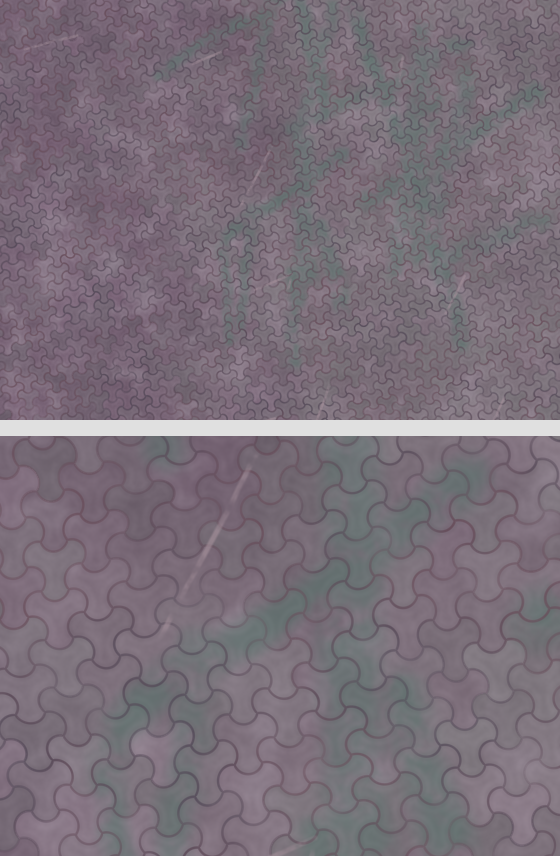
Top: the whole. Bottom: its middle third, enlarged.
This texture is drawn by a Shadertoy shader. Its source:

```glsl
vec2 hash2(vec2 p) {
    p = vec2(dot(p, vec2(127.1, 311.7)), dot(p, vec2(269.5, 183.3)));
    return fract(sin(p) * 43758.55);
}

float gradientNoise(vec2 p) {
    vec2 i = floor(p), f = p - i;
    vec2 u = f * f * f * (f * (f * 6.0 - 15.0) + 10.0);
    vec2 e = vec2(0, 1);
    float a = dot(hash2(i) * 2.0 - 1.0, f);
    float b = dot(hash2(i + e.yx) * 2.0 - 1.0, f - e.yx);
    float c = dot(hash2(i + e) * 2.0 - 1.0, f - e);
    float d = dot(hash2(i + 1.0) * 2.0 - 1.0, f - 1.0);
    return mix(mix(a, b, u.x), mix(c, d, u.x), u.y);
}

float fbm(vec2 p) {
    float sum = 0.0, amp = 0.6;
    for (int i = 0; i < 4; i++) {
        sum += amp * gradientNoise(p);
        p = mat2(1.6, 1.2, -1.2, 1.6) * p + 7.3;
        amp *= 0.55;
    }
    return sum;
}

float segmentDistance(vec2 p, vec2 a, vec2 b) {
    vec2 ab = b - a;
    return length(p - a - ab * clamp(dot(p - a, ab) / dot(ab, ab), 0.0, 1.0));
}

// Three-lobed interlocking paver: x = distance to joint, yz = tile centre
vec3 paver(vec2 q) {
    vec2 s = vec2(1.7320508, 1.0);
    vec2 a = mod(q, s) - s * 0.5;
    vec2 b = mod(q - s * 0.5, s) - s * 0.5;
    vec2 r = dot(a, a) < dot(b, b) ? a : b;
    vec2 centre = q - r;
    float joint = 1.0;
    for (int k = 0; k < 3; k++) {
        float angle = radians(90.0 + 120.0 * float(k));
        vec2 toNeighbour = vec2(cos(angle), sin(angle));
        // The neighbour's lobe fills this notch
        float d = length(r - 0.59 * toNeighbour) - 0.302;
        if (d < 0.0) centre += toNeighbour;
        joint = min(joint, abs(d));
    }
    return vec3(joint, centre);
}

// Mossy bands, dense right of the middle, broken up by noise
float mossCover(vec2 p) {
    vec2 w = p + 0.03 * vec2(fbm(p * 7.0), fbm(p * 7.0 + 31.0));
    float cover = 0.0;
    for (int i = 0; i < 20; i++) {
        vec2 h = hash2(vec2(i, 3.7)), g = hash2(vec2(i, 9.1));
        vec2 mid = vec2(0.42 + 0.78 * h.x, h.y);
        float angle = radians(i % 4 == 0 ? 20.0 + 20.0 * g.x : 65.0 + 55.0 * g.x);
        vec2 reach = (0.09 + 0.15 * g.y) * vec2(cos(angle), sin(angle));
        float d = segmentDistance(w, mid - reach, mid + reach);
        cover = max(cover, (0.6 + 0.4 * g.x) * (1.0 - smoothstep(0.003, 0.02 + 0.022 * h.x, d)));
    }
    return cover * smoothstep(-0.4, 0.15, fbm(p * 24.0));
}

// Thin pale scuffs
float scratchCover(vec2 p, float pixel) {
    vec2 w = p + 0.008 * gradientNoise(p * 12.0);
    float cover = 0.0;
    for (int i = 0; i < 10; i++) {
        vec2 h = hash2(vec2(i, 21.3)), g = hash2(vec2(i, 47.9));
        float angle = radians(i % 3 == 0 ? 14.0 + 10.0 * g.x : 62.0 + 22.0 * g.x);
        vec2 reach = (0.025 + 0.06 * g.y) * vec2(cos(angle), sin(angle));
        vec2 mid = vec2(0.1 + 1.1 * h.x, h.y);
        float d = segmentDistance(w, mid - reach, mid + reach);
        cover = max(cover, 1.0 - smoothstep(0.0008, 0.0024 + pixel, d));
    }
    return cover * smoothstep(-0.25, 0.2, fbm(p * 35.0 + 5.0));
}

void mainImage(out vec4 fragColor, in vec2 fragCoord) {
    vec2 p = fragCoord / iResolution.y;
    float pixel = 1.0 / iResolution.y;
    const float pitch = 0.0394;

    // Slightly turned and unevenly laid
    vec2 q = mat2(0.9945, -0.1045, 0.1045, 0.9945) * p / pitch;
    q += 0.35 * vec2(gradientNoise(p * 7.0), gradientNoise(p * 7.0 + 19.0));
    vec3 tile = paver(q);
    vec2 tint = hash2(round(tile.yz * vec2(1.1547005, 2.0)));

    // Mauve stone, greyer towards the right, with broad stains
    float stain = fbm(p * 4.0 + 2.0);
    float grey = smoothstep(0.25, 0.8, p.x + 0.7 * fbm(p * 2.5 + 11.0));
    vec3 color = mix(vec3(0.46, 0.39, 0.455), vec3(0.49, 0.445, 0.483), grey);
    color += 0.09 * stain + 0.045 * (tint.x - 0.5);
    color += vec3(0.012, -0.006, 0.006) * (tint.y - 0.5) * 2.0;

    // Pale bloom and fine mottling
    float bloom = smoothstep(0.0, 0.4, fbm(p * 13.0 + 40.0) + 0.35 * stain + 0.2 * (tint.y - 0.5));
    color = mix(color, vec3(0.58, 0.53, 0.58), 0.55 * bloom);
    color += 0.06 * fbm(p * 55.0);

    color = mix(color, vec3(0.36, 0.45, 0.43), 0.75 * mossCover(p));

    // Worn rims and joints
    color += 0.012 * smoothstep(0.05, 0.12, tile.x) * (1.0 - smoothstep(0.12, 0.22, tile.x));
    float blur = pixel / pitch;
    float joint = 1.0 - smoothstep(0.008, 0.022 + blur, tile.x);
    vec3 jointColor = mix(vec3(0.31, 0.27, 0.33), vec3(0.41, 0.30, 0.35), smoothstep(-0.2, 0.2, fbm(p * 6.0 + 63.0)));
    color = mix(color, jointColor, joint * clamp(0.5 + 0.9 * fbm(p * 16.0 + 8.0), 0.1, 0.9));

    color = mix(color, vec3(0.64, 0.56, 0.60), 0.65 * scratchCover(p, pixel));
    fragColor = vec4(color, 1.0);
}
```
